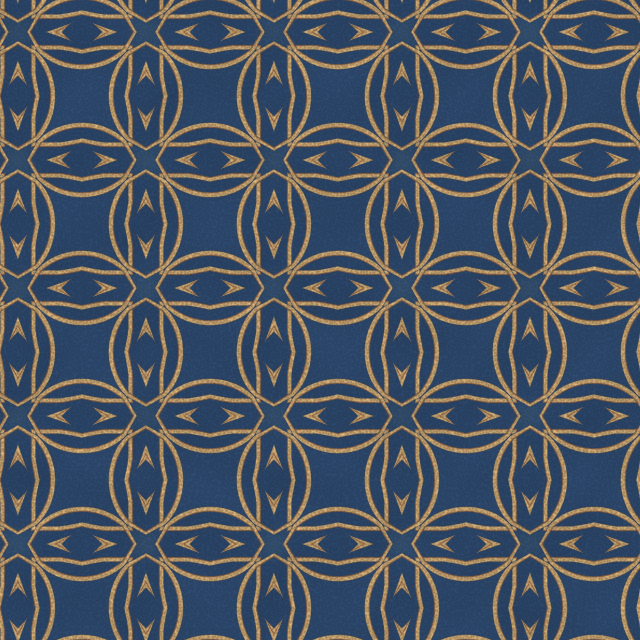
Give the GLSL for this pattern, as a three.js fragment shader.

```glsl
// Lattice of pointed lens medallions in gold on blue cloth, five repeats each way.
// Each repeat is folded by its mirror axes and diagonals, so one eighth is drawn
// with distance functions; wrapped cellular grain and layered sines add the wear.

#define REPEATS 5.0
#define NODE vec2(0.14, 0.75)
#define BLUE vec3(0.165, 0.268, 0.405)
#define GOLD vec3(0.71, 0.585, 0.40)
#define RUST vec3(0.50, 0.32, 0.22)
#define SHADE vec3(0.22, 0.25, 0.30)
#define BAND 0.0165
#define SOFT 0.006
#define GRAIN_CELLS 240.0
#define GRAIN 0.16

varying vec2 vUv;

const float TAU = 6.2831853;

vec2 hash2(vec2 p) {
  vec2 k = vec2(dot(p, vec2(127.1, 311.7)), dot(p, vec2(269.5, 183.3)));
  return fract(sin(k) * 4375.85);
}

// Distance to the nearest scattered point, wrapping after n cells
float cellular(vec2 uv, float n) {
  vec2 p = uv * n;
  vec2 cell = floor(p);
  float nearest = 2.0;
  for (int j = -1; j <= 1; j++) {
    for (int i = -1; i <= 1; i++) {
      vec2 c = cell + vec2(float(i), float(j));
      nearest = min(nearest, length(c + hash2(mod(c, n)) - p));
    }
  }
  return nearest;
}

float fill(float d) {
  return 1.0 - smoothstep(-SOFT, SOFT, d);
}

// Outline of the lens: a wide arc cut by a straight slope near the tip
float lensEdge(vec2 p) {
  float arc = length(p + vec2(0.0, 0.22)) - 0.493;
  float tip = dot(p, vec2(0.866, 0.5)) - 0.36;
  return max(arc, tip);
}

// Inner rail: level at the ends, with a low peak in the middle
float railEdge(vec2 p) {
  float rise = pow(max(0.0, 1.0 - p.x / 0.18), 1.25);
  return p.y - 0.121 - 0.032 * rise;
}

// Half plane bounded by the line from a to b, negative below it
float below(vec2 p, vec2 a, vec2 b) {
  vec2 t = normalize(b - a);
  return dot(p - a, vec2(-t.y, t.x));
}

vec3 drawBand(vec3 col, float d, float halfWidth, vec3 gold) {
  col = mix(col, SHADE, 0.6 * fill(abs(d) - halfWidth - 0.007));
  col = mix(col, gold, fill(abs(d) - halfWidth));
  return mix(col, RUST, 0.65 * fill(abs(d + halfWidth) - 0.004));
}

vec3 drawArrow(vec3 col, vec2 p, vec3 gold) {
  vec2 tip = vec2(0.275, 0.0);
  vec2 barb = vec2(0.095, 0.064);
  vec2 notch = vec2(0.160, 0.0);
  float d = max(below(p, barb, tip), -below(p, barb, notch));
  float crease = below(p, vec2(0.105, 0.055), vec2(0.205, 0.0));
  col = mix(col, SHADE, 0.5 * fill(d - 0.006));
  col = mix(col, gold, fill(d));
  return mix(col, RUST, 0.75 * fill(abs(crease) - 0.004) * fill(d));
}

void main() {
  // Fold the repeat: x runs from the lens centre to its tip, y off its axis
  vec2 grid = vUv * REPEATS - NODE;
  vec2 a = abs(fract(grid + 0.5) - 0.5);
  vec2 p = vec2(0.5 - max(a.x, a.y), min(a.x, a.y));

  // Cloth grain, fine weave and slow fading
  float grain = cellular(vUv, GRAIN_CELLS) - 0.42;
  float weave = sin(TAU * 128.0 * (vUv.x + vUv.y)) * sin(TAU * 64.0 * (vUv.x - vUv.y));
  float fade = sin(TAU * (3.0 * vUv.x + 2.0 * vUv.y) + 2.0 * sin(TAU * 4.0 * vUv.y))
             + sin(TAU * (7.0 * vUv.y - 4.0 * vUv.x) + 1.5 * sin(TAU * 6.0 * vUv.x));
  float tone = 1.0 + GRAIN * grain + 0.02 * weave + 0.012 * fade;
  vec3 gold = GOLD * (1.0 + 1.3 * GRAIN * grain);

  // Ground, a little greyer at the nodes
  float edge = lensEdge(p);
  vec3 col = mix(BLUE, vec3(0.21, 0.31, 0.41), 0.6 * exp(-90.0 * dot(a, a)));
  col *= 1.0 - 0.04 * fill(edge);

  // Faint specks on the diagonals, uneven from repeat to repeat
  vec2 home = mod(floor(grid * 2.0), REPEATS * 2.0);
  vec2 chance = hash2(home + 3.0);
  float speck = length(a - 0.31 - 0.012 * (chance - 0.5)) - 0.009;
  col = mix(col, SHADE, (0.25 + 0.6 * chance.x) * fill(speck));

  // Rails, arrows, then the lens outline, which thins towards its tips
  col = drawBand(col, railEdge(p), BAND * 0.95, gold);
  col = drawArrow(col, p, gold);
  float taper = mix(1.05, 0.6, smoothstep(0.25, 0.42, p.x));
  col = drawBand(col, edge, BAND * taper, gold);

  gl_FragColor = vec4(col * tone, 1.0);
}
```
